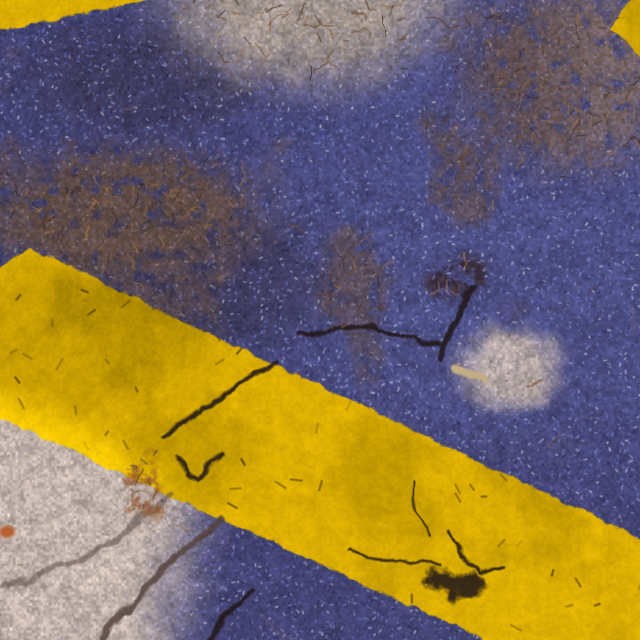
Reproduce this texture procedurally as a WebGL 2 fragment shader.

```glsl
#version 300 es
precision highp float;
// Worn blue asphalt with yellow bands, sun patches, cracks and dry needles.
uniform vec2 u_resolution;
out vec4 fragColor;

#define BLUE vec3(.265, .265, .455)
#define SHADE vec3(.225, .205, .31)
#define YELLOW vec3(.83, .66, .01)
#define SUNLIT vec3(.75, .69, .66)
#define DIRT vec3(.37, .29, .27)
#define STRAW vec3(.65, .47, .27)
#define CRACK vec3(.13, .09, .10)
#define RAGGED .014
#define CRACK_WIDTH .0034

float hash(vec2 p) { return fract(sin(dot(p, vec2(127.1, 311.7))) * 43758.5); }

float noise(vec2 p) {
  vec2 i = floor(p), f = fract(p);
  f = f * f * (3. - 2. * f);
  return mix(mix(hash(i), hash(i + vec2(1, 0)), f.x),
             mix(hash(i + vec2(0, 1)), hash(i + vec2(1, 1)), f.x), f.y);
}

float fbm(vec2 p) {
  float sum = 0., amp = .5;
  for (int i = 0; i < 5; i++) {
    sum += amp * noise(p);
    p = mat2(1.6, 1.2, -1.2, 1.6) * p + 5.3;
    amp *= .5;
  }
  return sum;
}

float segment(vec2 p, vec2 a, vec2 b) {
  vec2 d = b - a;
  return length(p - a - d * clamp(dot(p - a, d) / dot(d, d), 0., 1.));
}

// Soft ellipse with center c and radii r
float blob(vec2 p, vec2 c, vec2 r) { return 1. - smoothstep(.4, 1., length((p - c) / r)); }

float above(float d) {
  float s = .0015 + .7 / u_resolution.y;
  return smoothstep(-s, s, d);
}

// Scattered strokes, one per cell: x = coverage, y = random tone
vec2 strokes(vec2 p, float scale, float len, float width, float chance) {
  vec2 q = p * scale, best = vec2(0);
  float aa = scale / u_resolution.y;
  for (int k = 0; k < 9; k++) {
    vec2 c = floor(q) + vec2(k % 3 - 1, k / 3 - 1);
    float h = hash(c + scale), angle = 6.283 * hash(c + 1.3);
    vec2 o = c + vec2(hash(c + 3.1), hash(c + 7.7));
    vec2 d = vec2(cos(angle), sin(angle)) * len * (.3 + .7 * hash(c + 9.2));
    float m = 1. - smoothstep(width - aa, width + aa, segment(q, o - d, o + d));
    m *= smoothstep(h, h + .1, chance);
    if (m > best.x) best = vec2(m, hash(c + 5.9));
  }
  return best;
}

// Adds a crack through three points to a mask
void crack(inout float mask, vec2 p, float w, vec2 a, vec2 b, vec2 c) {
  float d = min(segment(p, a, b), segment(p, b, c));
  mask = max(mask, above(w * CRACK_WIDTH - d));
}

void main() {
  vec2 p = gl_FragCoord.xy / u_resolution;
  float cloud = fbm(p * 7.), grit = fbm(p * 60.), grain = noise(p * 230.);
  vec2 wob = vec2(fbm(p * 24.), fbm(p * 24. + 31.)) - .48;
  vec2 soft = p + wob * .05, jag = p + wob * .026;

  // Paint regions
  float ragged = (grit - .48) * RAGGED;
  float topEdge = min(.635 - .475 * p.x, .583 + .65 * p.x);
  float lowEdge = .347 - .457 * p.x;
  float band = above(topEdge - p.y + ragged) * above(p.y - lowEdge + ragged);
  float corner = above(p.y - .951 - .215 * p.x + ragged);
  vec2 k = p - vec2(.95, .955) + wob * .02;
  corner = max(corner, above(k.y + .8 * k.x) * above(1.3 * k.x - k.y));
  float paint = max(band, corner);

  // Blue ground, shadows and dirt
  float bright = smoothstep(.35, .9, p.x + .5 * cloud) * smoothstep(.1, .5, p.y);
  vec3 ground = mix(BLUE, vec3(.31, .32, .54), bright * .7);
  float shade = max(blob(soft, vec2(.23, .88), vec2(.26, .12)), blob(soft, vec2(.3, .56), vec2(.3, .15)));
  ground = mix(ground, SHADE, shade * .6);
  float dirt = max(blob(soft, vec2(.19, .665), vec2(.3, .14)), .85 * blob(soft, vec2(.89, .88), vec2(.22, .2)));
  float clump = blob(soft, vec2(.72, .57), vec2(.065, .05));
  dirt = max(dirt, smoothstep(.5, .68, cloud) * .65 * smoothstep(.25, .5, p.y));
  ground = mix(ground, DIRT + .12 * smoothstep(.75, 1., p.x) * p.y, dirt * smoothstep(.15, .5, grit));

  // Sun patches
  float sunTop = blob(soft, vec2(.48, 1.02), vec2(.3, .21));
  float sunSpot = blob(soft, vec2(.798, .424), vec2(.105, .09));
  float sunLow = (1. - smoothstep(.2, .36, soft.x + .02 - .2 * p.y)) * step(p.y, lowEdge + .01);
  ground = mix(ground, SUNLIT * (.72 + .3 * cloud), sunTop);
  ground = mix(ground, SUNLIT, max(sunSpot * .9, sunLow));
  ground = mix(ground, CRACK * 1.5, clump * smoothstep(.35, .55, grit) * .8);
  ground *= .72 + .32 * grit + .25 * grain;

  // Stone chips
  vec2 chips = strokes(p, 85., .18, .12, .55);
  vec2 dust = strokes(p, 150., .2, .16, .5);
  vec3 chipColor = mix(vec3(.36, .43, .72), vec3(.78, .78, .84), chips.y * chips.y);
  ground = mix(ground, max(chipColor, ground * 1.12), chips.x * (.65 - .4 * dirt));
  ground += (dust.y - .4) * .24 * dust.x;

  // Yellow paint with scuffs
  float wear = smoothstep(.5, .72, cloud) * .12 + .1 * blob(soft, vec2(.12, .48), vec2(.3, .16));
  vec3 yellow = YELLOW * (.93 + .15 * grit + .07 * grain - wear);
  yellow.rg += .12 * (1. - smoothstep(0., .07, p.y - lowEdge)) * (1. - smoothstep(.1, .4, p.x));
  vec2 scuffs = strokes(p, 26., .24, .045, .28);
  yellow = mix(yellow, vec3(.32, .23, .05), scuffs.x * (.3 + .5 * scuffs.y));
  vec3 color = mix(ground, yellow, paint);

  // Cracks and twigs
  float dark = blob(p + wob * .12, vec2(.715, .085), vec2(.045, .033)), earthy = 0., faint = 0.;
  crack(dark, jag, 1., vec2(.47, .475), vec2(.56, .488), vec2(.69, .463));
  crack(dark, jag, 1.4, vec2(.69, .44), vec2(.705, .49), vec2(.735, .55));
  crack(dark, jag, 1., vec2(.43, .434), vec2(.35, .385), vec2(.262, .318));
  crack(dark, jag, .9, vec2(.28, .28), vec2(.31, .257), vec2(.352, .288));
  crack(dark, jag, 1.3, vec2(.39, .078), vec2(.35, .035), vec2(.325, 0));
  crack(dark, jag, .6, vec2(.545, .14), vec2(.62, .118), vec2(.69, .117));
  crack(dark, jag, .8, vec2(.705, .175), vec2(.75, .105), vec2(.785, .115));
  crack(dark, jag, .5, vec2(.648, .25), vec2(.655, .2), vec2(.665, .165));
  crack(earthy, jag, 1.4, vec2(.35, .19), vec2(.26, .12), vec2(.16, 0));
  crack(faint, jag, 1.3, vec2(.265, .23), vec2(.17, .15), vec2(0, .08));
  color = mix(color, CRACK, dark * .88);
  color = mix(color, DIRT * .9, max(earthy * .85, faint * .5));

  // Needles, litter, leaf and cone
  float litter = blob(soft, vec2(.225, .245), vec2(.04, .075));
  color = mix(color, vec3(.55, .31, .16), litter * smoothstep(.35, .6, grit) * .8);
  float spread = max(max(dirt * .75, clump), sunTop * .6) * (1. - .9 * paint);
  spread = max(spread, litter);
  vec2 needles = strokes(soft, 28., .55, .032, spread + .08 * (1. - paint));
  vec2 bits = strokes(p, 55., .45, .07, spread * .7);
  color = mix(color, mix(CRACK * 1.5, STRAW, needles.y), needles.x * .75);
  color = mix(color, mix(DIRT * .6, STRAW, bits.y), bits.x * .6);
  float leaf = above(.006 - segment(jag, vec2(.715, .422), vec2(.758, .407)));
  color = mix(color, vec3(.76, .68, .52), leaf);
  color = mix(color, vec3(.72, .38, .2), blob(p, vec2(.011, .169), vec2(.017, .013)));

  fragColor = vec4(color, 1);
}
```
